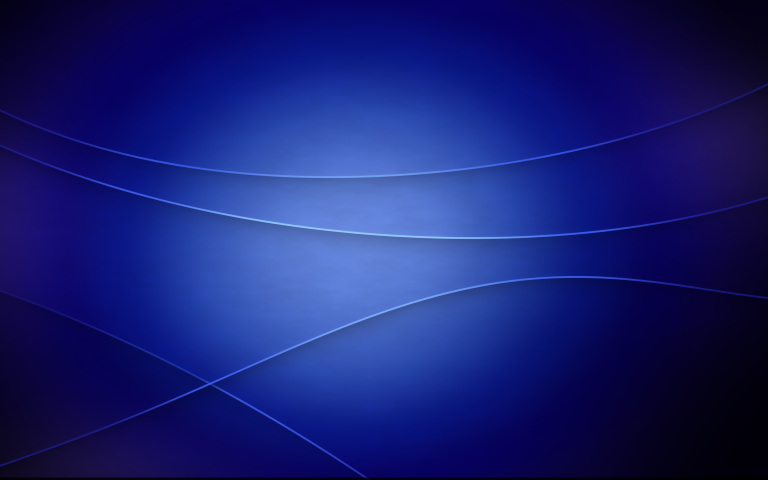
Give the GLSL for this background, as a Shadertoy shader.

```glsl
const vec3 CORE_BLUE = vec3(0.40, 0.53, 0.87);
const vec3 SKY_BLUE = vec3(0.33, 0.46, 0.81);
const vec3 MID_BLUE = vec3(0.15, 0.27, 0.67);
const vec3 DEEP_BLUE = vec3(0.03, 0.08, 0.51);
const vec3 INDIGO = vec3(0.025, 0.005, 0.38);
const vec3 DARK_VIOLET = vec3(0.045, 0.012, 0.27);
const vec3 NIGHT = vec3(0.012, 0.002, 0.08);
const vec3 HAZE = vec3(0.085, 0.065, 0.11);

float hash(vec2 p) {
    return fract(sin(dot(p, vec2(127.1, 311.7))) * 43758.5453);
}

float valueNoise(vec2 p) {
    vec2 cell = floor(p);
    vec2 f = fract(p);
    f = f * f * (3.0 - 2.0 * f);
    float low = mix(hash(cell), hash(cell + vec2(1.0, 0.0)), f.x);
    float high = mix(hash(cell + vec2(0.0, 1.0)), hash(cell + 1.0), f.x);
    return mix(low, high, f.y);
}

float layeredNoise(vec2 p) {
    float sum = 0.0;
    float amplitude = 0.5;
    for (int i = 0; i < 4; i++) {
        sum += amplitude * valueNoise(p);
        p = p * 2.03 + 7.1;
        amplitude *= 0.6;
    }
    return sum;
}

// Colour ramp from the bright centre to the dark corners
vec3 glowRamp(float r) {
    vec3 color = mix(CORE_BLUE, SKY_BLUE, smoothstep(0.0, 0.17, r));
    color = mix(color, MID_BLUE, smoothstep(0.10, 0.29, r));
    color = mix(color, DEEP_BLUE, smoothstep(0.23, 0.39, r));
    color = mix(color, INDIGO, smoothstep(0.36, 0.49, r));
    color = mix(color, DARK_VIOLET, smoothstep(0.48, 0.63, r));
    return mix(color, NIGHT, smoothstep(0.56, 0.77, r));
}

float softSpot(vec2 p, vec2 center, vec2 radius) {
    vec2 q = (p - center) / radius;
    return exp(-dot(q, q));
}

// Polynomial height of a curve, measured from its anchor
float curveHeight(float d, float base, float slope, vec4 bend) {
    float bending = bend.x + d * (bend.y + d * (bend.z + d * bend.w));
    return base + d * (slope + d * bending);
}

// Signed distance in canvas heights, positive above the curve
float curveDistance(float gap) {
    vec2 gradient = vec2(dFdx(gap), dFdy(gap)) * iResolution.y;
    return gap / max(length(gradient), 0.001);
}

// Shadow below the curve, faint halo and thin ridge
vec3 drawRidge(vec3 color, float dist, float light, float shade, float strength) {
    float pixel = 1.0 / iResolution.y;
    float below = smoothstep(pixel, -pixel, dist);
    color *= 1.0 - shade * below * exp(-abs(dist) / 0.019);
    vec3 ridge = mix(vec3(0.12, 0.12, 0.62), vec3(0.24, 0.37, 0.94), smoothstep(0.0, 0.5, light));
    ridge = mix(ridge, vec3(0.58, 0.80, 1.0), smoothstep(0.5, 1.0, light));
    color += ridge * 0.04 * strength * exp(-abs(dist) / 0.006);
    float line = 1.0 - smoothstep(0.0015 - 0.5 * pixel, 0.0015 + 0.9 * pixel, abs(dist));
    return mix(color, ridge, line * strength);
}

void mainImage(out vec4 fragColor, in vec2 fragCoord) {
    vec2 uv = fragCoord / iResolution.xy;
    vec2 p = vec2(uv.x * 1.6, uv.y);

    // Elliptical glow, stretched toward the lower left
    float r = length((p - vec2(0.75, 0.51)) / vec2(1.28, 1.04));
    r -= 0.025 * softSpot(p, vec2(0.42, 0.36), vec2(0.28, 0.22));
    r -= 0.03 * softSpot(p, vec2(0.72, 0.20), vec2(0.25, 0.16));
    vec3 color = glowRamp(max(r, 0.0));

    // Violet haze near the edges and a dark lower right
    color += HAZE * softSpot(p, vec2(0.0, 0.54), vec2(0.18, 0.20));
    color += HAZE * softSpot(p, vec2(1.52, 0.70), vec2(0.24, 0.16));
    color += HAZE * softSpot(p, vec2(0.20, 0.0), vec2(0.28, 0.13));
    color *= 1.0 - 0.6 * softSpot(p, vec2(1.55, 0.12), vec2(0.38, 0.30));

    // Mottling with a slight horizontal grain
    float mottle = layeredNoise(p * vec2(14.0, 20.0)) - 0.54;
    float grain = layeredNoise(p * vec2(24.0, 80.0) + 3.7) - 0.54;
    color *= 1.0 + 0.07 * mottle + 0.06 * grain;

    // Gaps to the four sweeping curves
    float upper = uv.y - curveHeight(uv.x - 0.43, 0.631, 0.0, vec4(0.575, -0.22, 0.45, 0.0));
    float middle = uv.y - curveHeight(uv.x - 0.615, 0.504, 0.0, vec4(0.49, 0.12, 0.25, 0.0));
    float rising = uv.y - curveHeight(uv.x - 0.75, 0.423, 0.0, vec4(-1.14, 0.804, 3.324, 1.959));
    float falling = uv.y - curveHeight(uv.x, 0.394, -0.56, vec4(-0.54, 0.0, 0.0, 0.0));

    // Darker panel under the falling curve
    color *= 1.0 - 0.15 * smoothstep(0.003, -0.003, falling) * smoothstep(0.5, 0.2, uv.x);

    float light = 1.0 - smoothstep(0.03, 0.70, r);
    float fade = mix(0.65, 0.95, smoothstep(0.0, 0.5, light));
    float lowerFade = fade * mix(0.45, 1.0, smoothstep(0.25, 0.30, uv.x));
    color = drawRidge(color, curveDistance(upper), light * 0.85, 0.25, fade * 0.9);
    color = drawRidge(color, curveDistance(middle), light, 0.28, fade);
    color = drawRidge(color, curveDistance(falling), light * 0.8, 0.2, lowerFade);
    color = drawRidge(color, curveDistance(rising), light * 0.9, 0.32, fade);

    // Thin dark strip along the bottom
    color *= mix(0.15, 1.0, smoothstep(0.002, 0.008, uv.y));
    fragColor = vec4(clamp(color, 0.0, 1.0), 1.0);
}
```
